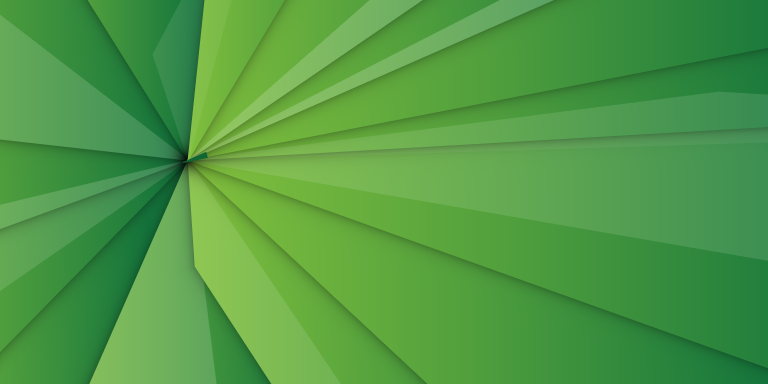
Give the GLSL for this background, as a Shadertoy shader.

```glsl
// Fan of overlapping green paper wedges radiating from an off-centre point.

// Signed distance to the sector between two angles in degrees, apex at 0.
float sector(vec2 p, float fromDeg, float toDeg) {
    float a = radians(fromDeg), b = radians(toDeg), m = 0.5 * (a + b);
    float sides = max(dot(p, vec2(sin(a), -cos(a))), dot(p, vec2(-sin(b), cos(b))));
    return max(sides, -dot(p, vec2(cos(m), sin(m))));
}

// Coverage of a shape, fading over one pixel outside its edge.
float fill(float d) {
    return clamp(1.0 - d * iResolution.y, 0.0, 1.0);
}

// Lime to deep green ramp.
vec3 greenRamp(float t) {
    t = clamp(t, 0.0, 1.0);
    vec3 lime = vec3(0.51, 0.755, 0.24);
    vec3 leaf = vec3(0.31, 0.62, 0.24);
    vec3 deep = vec3(0.08, 0.46, 0.235);
    return t < 0.5 ? mix(lime, leaf, t * 2.0) : mix(leaf, deep, t * 2.0 - 1.0);
}

// Opaque sheet with a soft shadow; its ramp runs from limeX to deepX.
void sheet(inout vec3 color, float d, float x, float limeX, float deepX) {
    color *= 1.0 - 0.28 * exp(-max(d, 0.0) / 0.014);
    color = mix(color, greenRamp((x - limeX) / (deepX - limeX)), fill(d));
}

// Translucent pale overlay.
void glaze(inout vec3 color, float d, float opacity) {
    color = mix(color, vec3(0.88, 0.94, 0.84), opacity * fill(d));
}

void mainImage(out vec4 fragColor, in vec2 fragCoord) {
    vec2 uv = fragCoord / iResolution.xy * vec2(2.0, 1.0);
    vec2 p = uv - vec2(0.49, 0.583);
    float x = uv.x;
    vec3 color = greenRamp(1.0);

    // Left side, from the bottom up
    sheet(color, sector(p, -134.5, -113.7), x, -0.35, 0.38);
    sheet(color, sector(p, -160.0, -134.5), x, -0.45, 0.45);
    glaze(color, sector(p, -160.0, -145.3), 0.15);
    sheet(color, sector(p, 173.6, 200.0), x, -0.45, 0.45);
    glaze(color, sector(p, 193.5, 200.0), 0.2);
    sheet(color, sector(p, 122.0, 173.6), x, -0.5, 0.45);
    glaze(color, sector(p, 142.4, 173.6), 0.18);
    sheet(color, sector(p, 84.0, 122.0), x, -0.04, 0.5);
    float tealCut = dot(p - vec2(-0.092, 0.274), vec2(-0.885, 0.466));
    glaze(color, max(sector(p, 84.0, 108.4), tealCut), 0.11);

    // Bottom sheets, the second with a bent left edge
    sheet(color, sector(p, -113.7, -65.0), x, 0.1, 0.8);
    glaze(color, sector(p, -113.7, -82.9), 0.2);
    float bend = dot(p - vec2(0.018, -0.276), vec2(-0.837, -0.546));
    sheet(color, max(sector(p, -86.2, -43.0), bend), x, 0.5, 1.6);
    glaze(color, max(sector(p, -86.2, -55.8), bend), 0.14);

    // Right side, from the bottom up
    sheet(color, sector(p, -43.0, -19.7), x, 0.5, 2.0);
    sheet(color, sector(p, -19.7, 3.3), x, 0.5, 2.2);
    glaze(color, sector(p, -9.8, 3.3), 0.14);
    glaze(color, sector(p, 1.8, 3.3), 0.07);
    sheet(color, sector(p, 3.3, 11.0), x, 0.5, 2.1);
    float bandTop = p.y + 0.06 * p.x - 0.26;
    glaze(color, max(sector(p, 3.3, 7.3), bandTop), 0.14);
    sheet(color, sector(p, 11.0, 23.7), x, 0.5, 2.1);

    // Narrow top sheets
    sheet(color, sector(p, 23.7, 34.4), x, 0.5, 1.7);
    glaze(color, sector(p, 23.7, 27.1), 0.25);
    sheet(color, sector(p, 34.4, 59.0), x, 0.5, 1.5);
    glaze(color, sector(p, 34.4, 41.3), 0.24);
    sheet(color, sector(p, 59.0, 84.0), x, 0.48, 1.1);
    glaze(color, sector(p, 75.0, 84.0), 0.08);

    // Dark tip at the hub
    float tip = max(sector(p + vec2(0.012, 0.006), 12.0, 24.0), length(p) - 0.05);
    color = mix(color, vec3(0.06, 0.4, 0.2), fill(tip));

    fragColor = vec4(color, 1.0);
}
```
